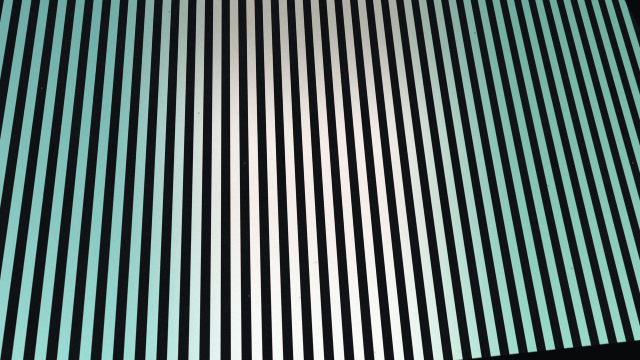
Write a Shadertoy shader that draws this pattern.

```glsl
float hash(vec2 p) {
    p = fract(p * vec2(0.1031, 0.1137));
    p += dot(p, p.yx + 33.33);
    return fract((p.x + p.y) * p.x * 7.31);
}

float valueNoise(vec2 p) {
    vec2 cell = floor(p), f = fract(p);
    f = f * f * (3.0 - 2.0 * f);
    return mix(mix(hash(cell), hash(cell + vec2(1, 0)), f.x),
               mix(hash(cell + vec2(0, 1)), hash(cell + vec2(1, 1)), f.x), f.y);
}

// Stripe index on a tilted plane; p.y runs downward, whole numbers are dark centres
float stripeCoord(vec2 p) {
    float across = (p.x - 0.627) / (1.0 + p.y / 3.588);
    return 21.8 * across / (1.0 - 0.0864 * across);
}

// Teal sides around a pale glow that brightens toward the bottom
vec3 lightStripeColor(vec2 p) {
    float side = p.x - mix(0.84, 0.90, p.y);
    float glow = 1.0 - smoothstep(0.16, 0.60, abs(side));
    vec3 teal = mix(vec3(0.43, 0.67, 0.65), vec3(0.61, 0.86, 0.83), p.y);
    teal = mix(teal, teal * vec3(1.0, 1.0, 0.95), step(0.0, side));
    vec3 pale = mix(vec3(0.69, 0.69, 0.65), vec3(0.96, 0.93, 0.91), smoothstep(0.0, 0.42, p.y));
    pale = mix(pale, vec3(0.97, 0.98, 0.97), smoothstep(0.5, 0.95, p.y));
    return mix(teal, pale, glow);
}

void mainImage(out vec4 fragColor, in vec2 fragCoord) {
    vec2 p = fragCoord / iResolution.y;
    p.y = 1.0 - p.y;
    float pixel = 1.0 / iResolution.y;

    // Equal light and dark bands with a slightly soft edge
    float n = stripeCoord(p);
    float edgeDistance = abs(fract(n + 0.5) - 0.5) - 0.245;
    float softness = max(0.6 * fwidth(n), 0.035);
    float light = smoothstep(-softness, softness, edgeDistance);

    vec3 dark = vec3(0.055, 0.065, 0.075) + 0.015 * valueNoise(p * 9.0);
    vec3 color = mix(dark, lightStripeColor(p), light);

    // Faint warm fringe on the central edges
    float fringe = 4.0 * light * (1.0 - light) * (1.0 - smoothstep(0.1, 0.5, abs(p.x - 0.87)));
    color += vec3(0.035, -0.01, -0.005) * fringe;

    // Sparse dust and fine grain
    vec2 dustGrid = p * 14.0;
    vec2 cell = floor(dustGrid);
    vec2 dustCenter = 0.2 + 0.6 * vec2(hash(cell + 7.0), hash(cell + 19.0));
    float dust = 1.0 - smoothstep(0.02, 0.06, length(fract(dustGrid) - dustCenter));
    color += 0.12 * dust * step(0.95, hash(cell + 41.0)) * (1.0 - 2.0 * light);
    color += 0.02 * (valueNoise(p * 260.0) - 0.5);

    // Sheet ends: slanted lower border and clipped upper right corner
    float lowerBorder = p.y - (0.995 - 0.11 * (p.x - 1.32));
    float cornerCut = (p.x - 1.735 - 0.55 * p.y) * 0.88;
    float outside = max(lowerBorder, cornerCut);
    color = mix(color, vec3(0.03, 0.035, 0.045), smoothstep(-pixel, pixel, outside));

    fragColor = vec4(clamp(color, 0.0, 1.0), 1.0);
}
```
